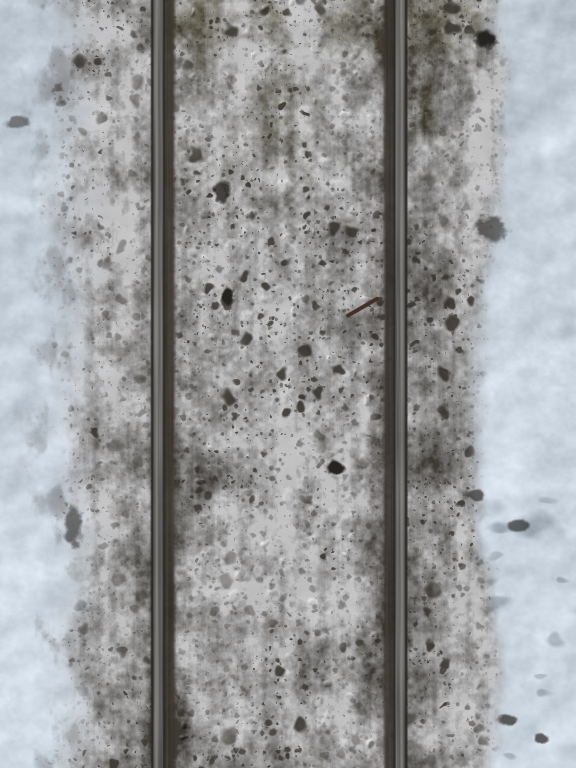
This texture is drawn by a Shadertoy shader. Its source:

```glsl
float hash(vec2 p) {
    return fract(sin(dot(p, vec2(127.1, 311.7))) * 43758.5453);
}

float noise(vec2 p) {
    vec2 i = floor(p), f = fract(p);
    f = f * f * (3.0 - 2.0 * f);
    return mix(mix(hash(i), hash(i + vec2(1, 0)), f.x),
               mix(hash(i + vec2(0, 1)), hash(i + vec2(1, 1)), f.x), f.y);
}

float fbm(vec2 p) {
    float sum = 0.0, amp = 0.5;
    for (int i = 0; i < 5; i++) {
        sum += amp * noise(p);
        p = mat2(1.6, 1.2, -1.2, 1.6) * p + 7.3;
        amp *= 0.5;
    }
    return sum / 0.97;
}

// Randomly sized grains, at most one per cell
float grains(vec2 p, float cells, float density, float soft) {
    vec2 q = p * cells + 0.35 * (vec2(noise(p * cells * 2.5), noise(p * cells * 2.5 + 40.0)) - 0.5);
    vec2 id = floor(q);
    float mask = 0.0;
    for (int k = 0; k < 9; k++) {
        vec2 cell = id + vec2(k % 3 - 1, k / 3 - 1);
        float seed = hash(cell + cells);
        if (seed > density) continue;
        vec2 center = cell + 0.2 + 0.6 * vec2(hash(cell + 3.7), hash(cell + 9.1));
        float radius = mix(0.12, 0.42, pow(hash(cell + 17.3), 2.0));
        mask = max(mask, 1.0 - smoothstep(radius * (1.0 - soft), radius * (1.0 + soft), length(q - center)));
    }
    return mask;
}

// Ragged oval
float blob(vec2 p, vec2 center, vec2 size) {
    float d = length((p - center) / size) + 0.9 * (fbm(p * 90.0) - 0.5);
    return 1.0 - smoothstep(0.6, 1.15, d);
}

float segment(vec2 p, vec2 a, vec2 b) {
    vec2 d = b - a;
    return length(p - a - d * clamp(dot(p - a, d) / dot(d, d), 0.0, 1.0));
}

float band(float x, float center, float halfWidth, float blur) {
    return 1.0 - smoothstep(halfWidth - blur, halfWidth + blur, abs(x - center));
}

// Steel rail with bright crown and dark flanks
vec3 rail(vec3 col, vec2 p, float center, float grooveSide) {
    float x = p.x - center;
    float wear = noise(vec2(p.x * 500.0, p.y * 9.0));
    float groove = band(x, grooveSide * 0.0145, 0.0065, 0.003);
    col = mix(col, vec3(0.20, 0.175, 0.15) + 0.07 * wear, 0.92 * groove);
    col = mix(col, vec3(0.17, 0.16, 0.15), 0.95 * band(x, 0.0, 0.0095, 0.0015));
    vec3 steel = vec3(0.39, 0.385, 0.375) + 0.12 * (wear - 0.5) + 0.08 * (noise(p * vec2(30, 14)) - 0.5);
    col = mix(col, steel, band(x, 0.0, 0.006, 0.0015));
    return mix(col, vec3(0.56, 0.56, 0.55), 0.55 * band(x, -0.002 * grooveSide, 0.0015, 0.0015));
}

void mainImage(out vec4 fragColor, in vec2 fragCoord) {
    vec2 p = fragCoord / iResolution.y;
    p.x += 0.5 * (0.75 - iResolution.x / iResolution.y);
    float broad = fbm(p * vec2(11, 8) + 2.0);
    float medium = fbm(p * vec2(38, 26) + 11.0);
    float fine = fbm(p * 150.0);
    float streak = fbm(vec2(p.x * 95.0, p.y * 5.0));
    float top = smoothstep(0.65, 1.0, p.y);
    float low = 1.0 - smoothstep(0.15, 0.65, p.y);

    // Trodden roadway between two snow banks
    float edge = p.x + 0.07 * (broad - 0.5) + 0.035 * (medium - 0.5);
    float road = smoothstep(0.055, 0.135, edge) * (1.0 - smoothstep(0.615, 0.655, edge - 0.015 * top));
    float between = smoothstep(0.21, 0.23, p.x) * (1.0 - smoothstep(0.49, 0.51, p.x));

    // Snow relief lit from the upper left
    vec2 bumpy = p * vec2(19, 25);
    float relief = fbm(bumpy) - fbm(bumpy + vec2(-0.25, 0.3));
    vec3 snow = vec3(0.775, 0.815, 0.855) + 0.22 * relief + 0.09 * (broad - 0.5);
    snow += 0.035 * low - 0.03 * top + 0.05 * (fine - 0.5);
    vec3 slush = vec3(0.755, 0.755, 0.76) + 0.12 * relief;
    vec3 col = mix(snow, slush, road);

    // Grime gathers in patches, streaks and beside the rails
    float grime = 0.17 + 0.85 * (medium - 0.5) + 0.55 * (broad - 0.5) + 0.45 * (streak - 0.5) + 0.55 * (fine - 0.5);
    grime += between * 0.05;
    grime -= 0.24 * exp(-pow((p.x - 0.385 + 0.05 * (broad - 0.5)) / 0.045, 2.0) - pow((p.y - 0.46) / 0.2, 2.0));
    grime -= 0.10 * band(p.x, 0.155, 0.03, 0.02) * top;
    float leftRim = exp(-max(0.198 - p.x, 0.0) / 0.023) * (1.0 - between) * step(p.x, 0.21);
    float innerRim = exp(-max(p.x - 0.228, 0.0) / 0.018) * step(0.21, p.x);
    float nearRight = exp(-max(0.498 - p.x, 0.0) / 0.022) * step(p.x, 0.515);
    float farRight = exp(-max(p.x - 0.53, 0.0) / 0.05) * step(0.515, p.x);
    float ragged = 0.55 + 0.9 * medium;
    grime += ragged * (leftRim * (0.22 + 0.3 * low) + innerRim * (0.25 + 0.2 * low));
    grime += ragged * (nearRight * (0.3 + 0.15 * top) + farRight * (0.27 + 0.12 * top));
    grime += top * 0.3 * (band(p.x, 0.58, 0.03, 0.04) + band(p.x, 0.255, 0.01, 0.025)) * broad;
    float dirt = clamp(grime, 0.0, 0.88) * road;
    float leftStain = smoothstep(0.5, 0.75, medium) * band(p.x, 0.08, 0.03, 0.05);
    dirt = max(dirt, 0.32 * leftStain);
    float mossy = top * (between + road * step(0.52, p.x)) * smoothstep(0.3, 0.7, broad);
    col = mix(col, mix(vec3(0.175, 0.16, 0.14), vec3(0.21, 0.19, 0.10), mossy), dirt);

    // Hollow prints in the slush and the lower right bank
    float hollows = grains(p + 0.01 * medium, 38.0, 0.4, 0.5) - grains(p + 0.01 * medium + vec2(0.002, -0.003), 38.0, 0.4, 0.5);
    col -= 0.12 * hollows * between;
    float steps = grains(p * vec2(0.7, 1.3), 21.0, 0.4, 0.45);
    col -= 0.15 * steps * smoothstep(0.61, 0.65, p.x) * (1.0 - smoothstep(0.3, 0.42, p.y));

    // Scattered grit in three sizes
    float spread = road * (0.45 + 0.55 * smoothstep(0.4, 0.6, broad)) + 0.35 * leftStain;
    float grit = grains(p, 42.0, 0.17, 0.35);
    grit = max(grit, 0.9 * grains(p + 0.3, 85.0, 0.2, 0.4));
    grit = max(grit, 0.65 * grains(p + 0.7, 160.0, 0.2, 0.5));
    col = mix(col, vec3(0.20, 0.185, 0.16), 0.85 * grit * spread);

    // Larger clods and smudges
    float clods = blob(p, vec2(0.632, 0.950), vec2(0.015, 0.014));
    clods = max(clods, blob(p, vec2(0.296, 0.614), vec2(0.007, 0.012)));
    clods = max(clods, blob(p, vec2(0.437, 0.391), vec2(0.012, 0.010)));
    clods = max(clods, 0.8 * blob(p, vec2(0.290, 0.750), vec2(0.013, 0.015)));
    clods = max(clods, 0.6 * blob(p, vec2(0.638, 0.703), vec2(0.023, 0.018)));
    clods = max(clods, 0.6 * blob(p, vec2(0.096, 0.315), vec2(0.012, 0.028)));
    clods = max(clods, 0.65 * blob(p, vec2(0.618, 0.355), vec2(0.017, 0.008)));
    clods = max(clods, 0.65 * blob(p, vec2(0.675, 0.316), vec2(0.017, 0.008)));
    clods = max(clods, 0.7 * blob(p, vec2(0.662, 0.063), vec2(0.014, 0.008)));
    clods = max(clods, 0.7 * blob(p, vec2(0.706, 0.039), vec2(0.010, 0.007)));
    clods = max(clods, 0.5 * blob(p, vec2(0.022, 0.840), vec2(0.017, 0.009)));
    col = mix(col, vec3(0.15, 0.14, 0.125), clods);

    col = rail(col, p, 0.206, 1.0);
    col = rail(col, p, 0.521, -1.0);

    // Twig
    float twig = segment(p, vec2(0.453, 0.589), vec2(0.491, 0.611));
    col = mix(col, vec3(0.27, 0.18, 0.15), 1.0 - smoothstep(0.0015, 0.0035, twig));
    fragColor = vec4(clamp(col, 0.0, 1.0), 1.0);
}
```
